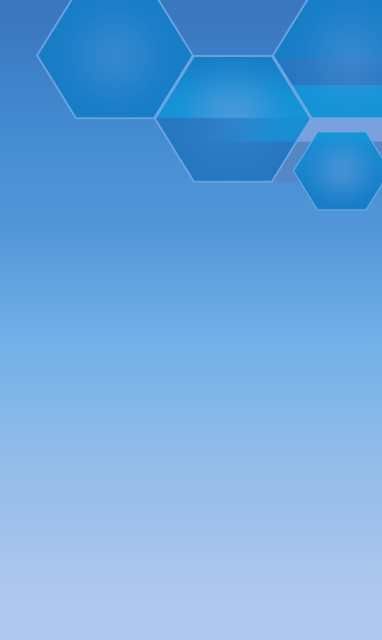
Give the GLSL for this background, as a WebGL 1 fragment shader.

```glsl
precision highp float;
uniform vec2 u_resolution;

// Lengths are fractions of the canvas height
const vec2 FIRST_CENTER = vec2(0.1797, 0.9134);
const vec2 LATTICE_STEP = vec2(0.1842, 0.0990);
const float LARGE_RADIUS = 0.1217;
const vec2 SMALL_CENTER = vec2(0.534, 0.733);
const float SMALL_RADIUS = 0.0755;
const float HEX_SQUASH = 1.073;
const float LARGE_LINE = 0.0032;
const float SMALL_LINE = 0.0020;

// Heights of the horizontal bands, from the top down
const float SHADE_TOP = 0.909;
const float CYAN_TOP = 0.867;
const float PALE_TOP = 0.8155;
const float DUSK_TOP = 0.7786;
const float DUSK_BOTTOM = 0.716;

const vec3 SKY_TOP = vec3(0.225, 0.465, 0.750);
const vec3 SKY_HIGH = vec3(0.265, 0.545, 0.820);
const vec3 SKY_UPPER = vec3(0.325, 0.590, 0.850);
const vec3 SKY_MIDDLE = vec3(0.445, 0.690, 0.910);
const vec3 SKY_LOWER = vec3(0.595, 0.745, 0.915);
const vec3 SKY_BOTTOM = vec3(0.690, 0.785, 0.935);
const vec3 HEX_BLUE = vec3(0.095, 0.490, 0.780);
const vec3 HEX_DARK = vec3(0.150, 0.465, 0.760);
const vec3 HEX_CYAN = vec3(0.080, 0.575, 0.840);
const vec3 GLOW = vec3(0.390, 0.610, 0.860);
const vec3 LINE = vec3(0.440, 0.655, 0.890);
const vec3 PALE_BAND = vec3(0.470, 0.630, 0.870);
const vec3 DUSK_BAND = vec3(0.340, 0.520, 0.760);

float pixelSize;

float above(float edge, float value) {
  return smoothstep(-0.7 * pixelSize, 0.7 * pixelSize, value - edge);
}

float band(float low, float high, float y) {
  return above(low, y) - above(high, y);
}

// Signed distance to a flat-topped, slightly squashed hexagon
float hexDistance(vec2 p, vec2 center, float radius) {
  vec2 q = abs(p - center) * vec2(1.0, HEX_SQUASH);
  return max(q.y, dot(q, vec2(0.866, 0.5))) - 0.866 * radius;
}

vec3 sky(float y) {
  vec3 color = mix(SKY_BOTTOM, SKY_LOWER, smoothstep(0.02, 0.27, y));
  color = mix(color, SKY_MIDDLE, clamp((y - 0.25) / 0.22, 0.0, 1.0));
  color = mix(color, SKY_UPPER, clamp((y - 0.47) / 0.17, 0.0, 1.0));
  color = mix(color, SKY_HIGH, clamp((y - 0.64) / 0.16, 0.0, 1.0));
  return mix(color, SKY_TOP, clamp((y - 0.80) / 0.18, 0.0, 1.0));
}

// Fill a hexagon, light its middle and trace its border
vec3 paintHex(vec3 under, vec3 fill, vec2 p, vec2 center, float radius,
              float lineWidth, float glow) {
  float d = hexDistance(p, center, radius);
  float light = 1.0 - smoothstep(0.0, 0.85, length(p - center) / radius);
  fill = mix(fill, GLOW, glow * light);
  vec3 color = mix(under, fill, 1.0 - above(0.0, d));
  float border = 1.0 - smoothstep(0.5 * lineWidth - 0.5 * pixelSize,
                                  0.5 * lineWidth + 0.5 * pixelSize, abs(d));
  return mix(color, LINE, 0.85 * border);
}

// Fill colour of each large hexagon, counted from the left
vec3 largeFill(float index, vec2 p) {
  if (index < 0.5) return HEX_BLUE;
  if (index < 1.5) {
    vec3 upper = mix(HEX_CYAN, HEX_BLUE, smoothstep(0.83, 0.92, p.y));
    float bright = band(DUSK_TOP, PALE_TOP, p.y) * smoothstep(0.30, 0.46, p.x);
    vec3 lower = mix(HEX_DARK, HEX_CYAN, 0.85 * bright);
    return mix(lower, upper, above(PALE_TOP, p.y));
  }
  vec3 fill = mix(HEX_CYAN, HEX_DARK, above(CYAN_TOP, p.y));
  return mix(fill, HEX_BLUE, above(SHADE_TOP, p.y));
}

void main() {
  vec2 p = gl_FragCoord.xy / u_resolution.y;
  pixelSize = 1.0 / u_resolution.y;
  vec3 color = sky(p.y);

  // Bands behind the hexagons at the right
  float right = smoothstep(0.40, 0.44, p.x);
  color = mix(color, PALE_BAND, right * band(DUSK_TOP, PALE_TOP, p.y));
  color = mix(color, DUSK_BAND, 0.85 * right * band(DUSK_BOTTOM, DUSK_TOP, p.y));

  // Row of large hexagons, alternately raised and lowered
  for (int i = 0; i < 3; i++) {
    float index = float(i);
    vec2 offset = vec2(index, -mod(index, 2.0)) * LATTICE_STEP;
    vec2 center = FIRST_CENTER + offset;
    float glow = i == 1 ? 0.62 * mix(0.3, 1.0, above(PALE_TOP, p.y)) : 0.35;
    color = paintHex(color, largeFill(index, p), p, center,
                     LARGE_RADIUS, LARGE_LINE, glow);
  }

  // Small hexagon with its own faint bands
  vec3 smallFill = mix(HEX_BLUE, HEX_CYAN, smoothstep(0.68, 0.78, p.y));
  smallFill = mix(smallFill, HEX_DARK, 0.25 * band(DUSK_BOTTOM, DUSK_TOP, p.y));
  color = paintHex(color, smallFill, p, SMALL_CENTER, SMALL_RADIUS, SMALL_LINE, 0.55);

  gl_FragColor = vec4(color, 1.0);
}
```
